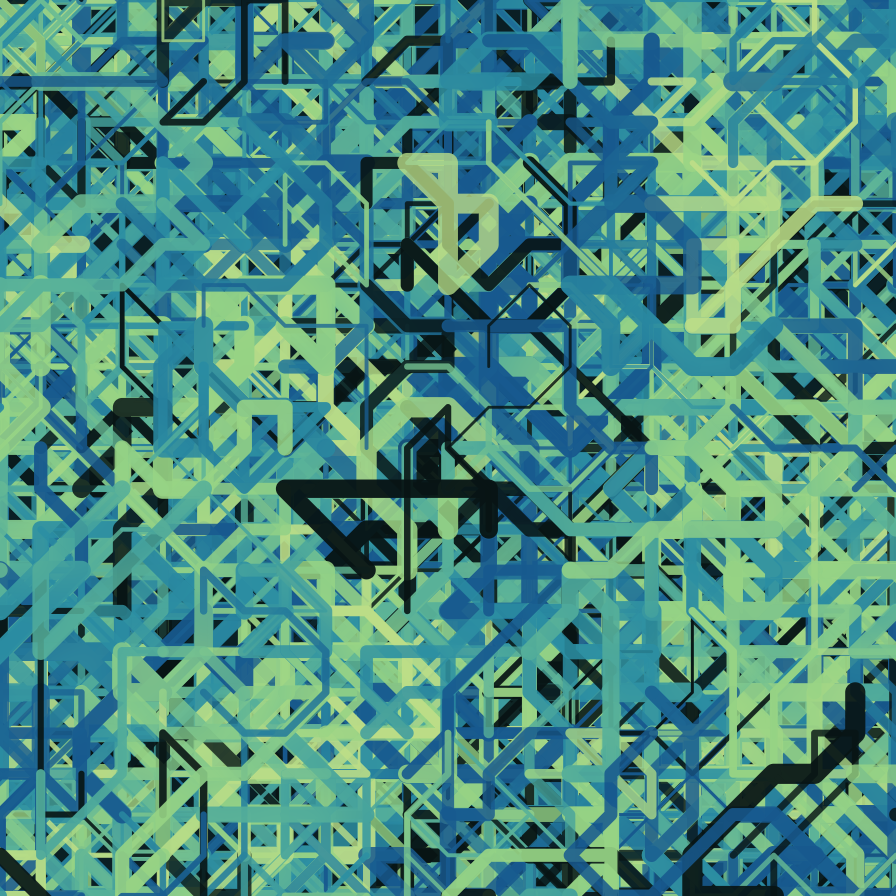
A Shadertoy shader for this pattern:

```glsl
// Dense weave of translucent octilinear random walks in blue, teal, green and black.

float hash(vec3 p) {
    p = fract((p + 61.0) * 0.1031);
    p += dot(p, p.zyx + 31.32);
    return fract((p.x + p.y) * p.z);
}

vec2 gradient(vec2 cell) {
    float angle = 6.2832 * hash(vec3(cell, 7.0));
    return vec2(cos(angle), sin(angle));
}

float gradientNoise(vec2 p) {
    vec2 i = floor(p), f = p - i, e = vec2(1, 0);
    vec2 u = f * f * f * (f * (f * 6.0 - 15.0) + 10.0);
    return mix(mix(dot(gradient(i), f), dot(gradient(i + e), f - e), u.x),
               mix(dot(gradient(i + e.yx), f - e.yx), dot(gradient(i + 1.0), f - 1.0), u.x), u.y);
}

float segmentDistance(vec2 p, vec2 a, vec2 b) {
    vec2 ab = b - a;
    float t = clamp(dot(p - a, ab) / max(dot(ab, ab), 0.001), 0.0, 1.0);
    return length(p - a - ab * t);
}

// One of the eight grid directions
vec2 octant(float k) {
    float angle = k * 0.785398;
    return floor(vec2(cos(angle), sin(angle)) * 1.4 + 0.5);
}

vec3 palette(float t) {
    vec3 c = mix(vec3(0.09, 0.35, 0.56), vec3(0.17, 0.56, 0.64), smoothstep(0.08, 0.4, t));
    c = mix(c, vec3(0.35, 0.70, 0.60), smoothstep(0.4, 0.62, t));
    c = mix(c, vec3(0.59, 0.83, 0.52), smoothstep(0.62, 0.82, t));
    return mix(c, vec3(0.74, 0.87, 0.53), smoothstep(0.85, 1.1, t));
}

// Distance to a walk of grid steps that stays inside its tile
float walkDistance(vec2 p, vec3 id, float size) {
    vec2 node = 1.0 + floor(vec2(hash(id + 0.31), hash(id + 0.57)) * (size - 1.0));
    float heading = floor(8.0 * hash(id + 0.83));
    float d = 1e3;
    for (int i = 0; i < 8; i++) {
        float turn = hash(id + vec3(0.0, 0.37, 0.11) * float(i + 1));
        heading += step(0.7, turn) - step(turn, 0.3);
        vec2 next = node + octant(heading);
        if (any(lessThan(next, vec2(1))) || any(greaterThan(next, vec2(size - 1.0)))) {
            heading += turn < 0.5 ? 3.0 : -3.0;
            next = clamp(node + octant(heading), 1.0, size - 1.0);
        }
        d = min(d, segmentDistance(p, node, next));
        node = next;
    }
    return d;
}

void mainImage(out vec4 fragColor, in vec2 fragCoord) {
    float pixel = 22.0 / iResolution.y;
    vec2 p = fragCoord * pixel;
    vec3 color = vec3(0);
    float light = 1.0;
    const float size = 7.0;

    // Front to back, until the layers are opaque
    for (int i = 0; i < 120; i++) {
        float layer = float(i);
        vec2 shift = floor(size * vec2(hash(vec3(layer, 3, 5)), hash(vec3(layer, 11, 2))));
        vec2 q = p + shift;
        vec2 tile = floor(q / size);
        vec3 id = vec3(tile, layer * 1.7);

        float halfWidth = mix(0.035, 0.25, hash(id + 5.2));
        float d = walkDistance(q - tile * size, id, size) - halfWidth;
        float cover = clamp(0.5 - d / pixel, 0.0, 1.0);
        if (cover <= 0.0) continue;

        // Nearby walks share a tone; black ones gather in clusters
        vec2 center = (tile + 0.5) * size - shift;
        float tone = 0.5 + 0.85 * gradientNoise(center * 0.17 + layer * 0.02)
                   + 0.9 * (hash(id + 8.4) - 0.5)
                   + 0.12 * gradientNoise(p * 0.4 + layer);
        float cluster = gradientNoise(center * 0.15 + 40.0 + layer * 0.01);
        bool dark = hash(id + 2.6) < 0.05 + 1.2 * max(cluster - 0.12, 0.0);
        vec3 ink = dark ? vec3(0.03, 0.08, 0.08) : palette(tone);

        float alpha = cover * mix(0.78, 0.98, hash(id + 9.7));
        color += light * alpha * ink;
        light *= 1.0 - alpha;
        if (light < 0.01) break;
    }
    color += light * vec3(0.04, 0.12, 0.14);
    fragColor = vec4(color, 1.0);
}
```
